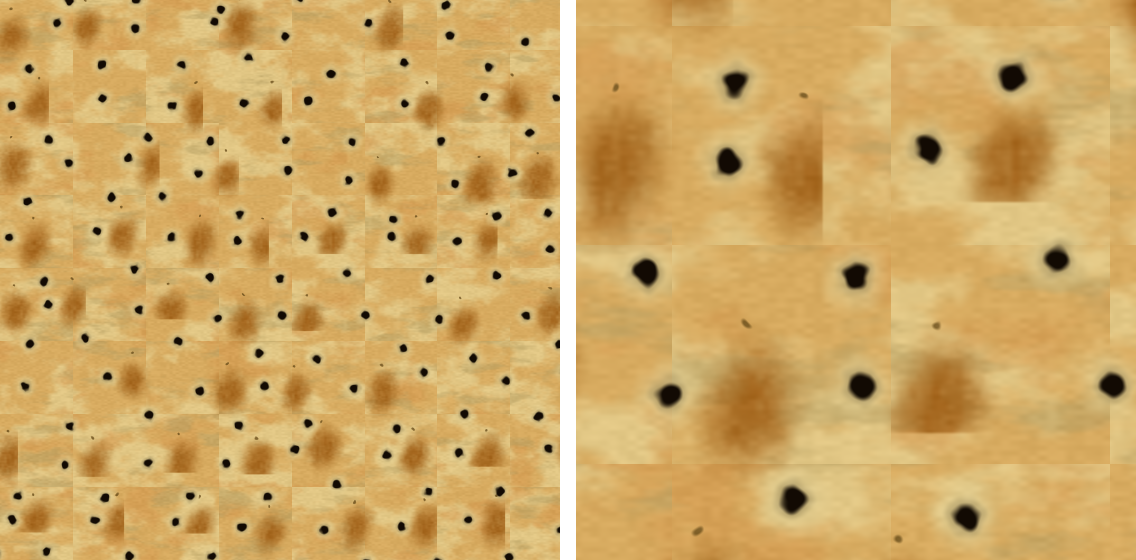
Left: the whole. Right: its middle third, enlarged.
Reproduce this texture procedurally as a three.js fragment shader.

```glsl
// Baked cracker crust: honey dough with streaky grain, toasted brown blisters
// and small dark pricked holes. Blisters and holes sit on a jittered, shifted
// lattice; the dough is layered value noise, cut into faintly seamed patches.
varying vec2 vUv;

const vec2 LATTICE = vec2(7.3, 8.0);
const float PATCHES = 15.36;

const vec3 HONEY  = vec3(0.845, 0.670, 0.375);
const vec3 CREAM  = vec3(0.885, 0.780, 0.520);
const vec3 ORANGE = vec3(0.830, 0.600, 0.310);
const vec3 OLIVE  = vec3(0.720, 0.630, 0.390);
const vec3 TOAST  = vec3(0.640, 0.395, 0.110);
const vec3 HALO   = vec3(0.870, 0.795, 0.560);
const vec3 RIM    = vec3(0.640, 0.570, 0.380);
const vec3 SPECK  = vec3(0.420, 0.310, 0.110);
const vec3 HOLE   = vec3(0.070, 0.040, 0.010);

float hash(vec2 p) {
  return fract(sin(dot(p, vec2(127.1, 311.7))) * 43758.5453);
}

vec2 hash2(vec2 p) {
  return vec2(hash(p), hash(p + 17.3));
}

float noise(vec2 p) {
  vec2 i = floor(p);
  vec2 f = fract(p);
  f = f * f * (3.0 - 2.0 * f);
  float low = mix(hash(i), hash(i + vec2(1.0, 0.0)), f.x);
  float high = mix(hash(i + vec2(0.0, 1.0)), hash(i + vec2(1.0, 1.0)), f.x);
  return mix(low, high, f.y);
}

float fbm(vec2 p) {
  float sum = 0.0;
  float weight = 0.53;
  for (int i = 0; i < 4; i++) {
    sum += weight * noise(p);
    p = p * 2.1 + 7.7;
    weight *= 0.5;
  }
  return sum;
}

// Soft disc: 1 inside the inner radius, 0 beyond the outer one
float disc(vec2 d, float inner, float outer) {
  return 1.0 - smoothstep(inner, outer, length(d));
}

// Dough base; each patch reads its own stretch of noise, giving faint seams
vec3 dough(vec2 uv) {
  vec2 tile = floor(uv * PATCHES * 0.5);
  vec2 p = uv + 3.0 * floor(hash2(tile) * 4.0);
  float light = fbm(p * vec2(17.0, 27.0));
  float warm = fbm(p * vec2(15.0, 24.0) + 31.0);
  float dull = fbm(p * vec2(13.0, 38.0) + 67.0);
  vec3 color = mix(HONEY, CREAM, smoothstep(0.38, 0.68, light));
  color = mix(color, ORANGE, 0.6 * smoothstep(0.54, 0.76, warm));
  return mix(color, OLIVE, 0.55 * smoothstep(0.56, 0.76, dull));
}

// Toasted oval, sometimes sliced straight along its right or lower side
float blister(vec2 d, vec2 uv, vec2 id) {
  vec2 size = vec2(0.036, 0.047) * mix(0.85, 1.12, hash(id + 5.1));
  vec2 q = d / size;
  q.x -= 0.16 * q.y;
  float radius = length(q) + 0.45 * (fbm(uv * 40.0) - 0.5);
  float amount = 1.0 - smoothstep(0.15, 1.12, radius);
  float pick = hash(id + 9.4);
  float edge = mix(0.25, 0.75, hash(id + 2.6));
  float sliceRight = step(pick, 0.28);
  float sliceLow = step(0.28, pick) * step(pick, 0.50);
  amount *= 1.0 - sliceRight * smoothstep(edge - 0.03, edge + 0.03, q.x + 0.16 * q.y);
  amount *= 1.0 - sliceLow * smoothstep(edge - 0.03, edge + 0.03, -q.y);
  return amount * step(hash(id + 3.8), 0.86);
}

void main() {
  vec2 uv = vUv;
  vec2 wobble = (vec2(noise(uv * 130.0), noise(uv * 130.0 + 40.0)) - 0.5) * 0.004;
  float toast = 0.0;
  float halo = 0.0;
  float rim = 0.0;
  float hole = 0.0;
  float speck = 0.0;

  // Gather blisters, their specks and two holes from neighbouring cells
  for (int j = -1; j <= 1; j++) {
    float row = floor(uv.y * LATTICE.y) + float(j);
    float shift = 0.5 * mod(row, 2.0) + 0.4 * hash(vec2(row, 4.0));
    for (int i = -1; i <= 1; i++) {
      vec2 id = vec2(floor(uv.x * LATTICE.x - shift) + float(i), row);
      vec2 jitter = (hash2(id) - 0.5) * vec2(0.36, 0.30);
      vec2 d = uv - (id + 0.5 + jitter + vec2(shift, 0.0)) / LATTICE;
      float oval = blister(d, uv, id);
      toast = max(toast, oval);
      float dot1 = disc(d - vec2(-0.003, 0.049) + wobble, 0.001, 0.0036);
      speck = max(speck, dot1 * step(hash(id + 3.8), 0.86));
      for (int k = 0; k < 2; k++) {
        float n = float(k);
        vec2 spot = mix(vec2(-0.049, 0.006), vec2(0.021, -0.060), n);
        spot += (hash2(id + 21.0 + n * 8.0) - 0.5) * 0.016;
        vec2 h = d - spot + wobble;
        halo = max(halo, disc(h, 0.008, 0.025));
        rim = max(rim, disc(h, 0.007, 0.014));
        hole = max(hole, disc(h, 0.0050, 0.0092));
      }
    }
  }

  // Layer the features and finish with fine, mostly horizontal grain
  vec3 color = dough(uv);
  float ridges = noise(uv * vec2(210.0, 120.0)) - 0.5;
  color = mix(color, TOAST, clamp(toast * (0.92 + 0.22 * ridges), 0.0, 1.0));
  color = mix(color, HALO, 0.65 * halo);
  color = mix(color, RIM, 0.6 * rim);
  color = mix(color, SPECK, 0.8 * speck);
  color += 0.045 * (noise(uv * vec2(180.0, 330.0)) - 0.5);
  color = mix(color, HOLE, hole);
  gl_FragColor = vec4(color, 1.0);
}
```
